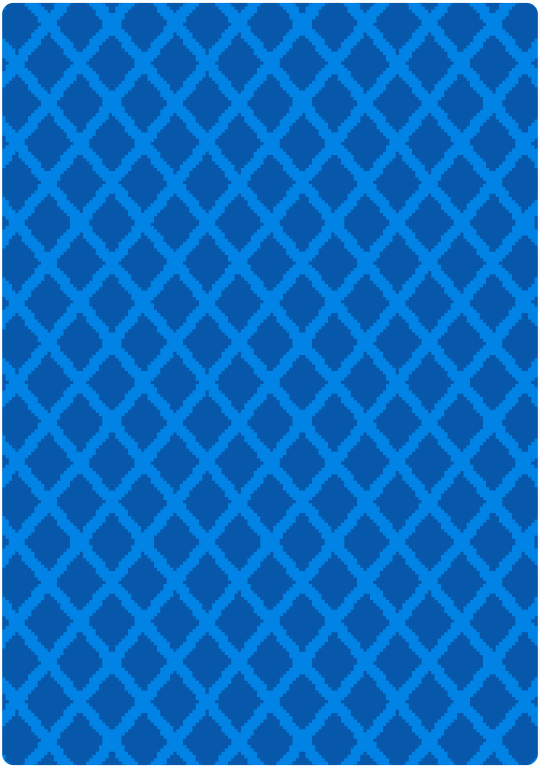
Give the GLSL for this pattern, as a WebGL 1 fragment shader.

```glsl
precision highp float;
// A rounded blue card on white, covered by a lattice of diagonal bands that
// leaves dark diamonds. The lattice is sampled on a coarse grid, which gives
// its edges small steps; supersampling smooths the sides of each step.

uniform vec2 u_resolution;

// Lengths are in units of the canvas height, measured from its centre.
const vec2  DIAMOND_PERIOD = vec2(0.0827, 0.1039);
const vec2  LATTICE_CENTER = vec2(0.0008, 0.0020);
const float BAND_WIDTH     = 0.235;   // share of one diagonal period
const float STEP_SIZE      = 0.0042;  // grid cell that makes the stepped edge
const vec2  CARD_MARGIN    = vec2(0.0028, 0.0038);
const float CORNER_RADIUS  = 0.0145;
const int   SAMPLES        = 4;       // per axis

const vec3 DIAMOND_COLOR = vec3(0.027, 0.347, 0.670);
const vec3 BAND_COLOR    = vec3(0.000, 0.514, 0.894);
const vec3 PAPER_COLOR   = vec3(0.985, 0.992, 1.000);

float roundedBox(vec2 p, vec2 halfSize, float radius) {
  vec2 q = abs(p) - halfSize + radius;
  return length(max(q, 0.0)) + min(max(q.x, q.y), 0.0) - radius;
}

// 1 on the diagonal bands, 0 inside the diamonds.
float lattice(vec2 p) {
  vec2 cell = (floor(p / STEP_SIZE) + 0.5) * STEP_SIZE;
  vec2 q = (cell - LATTICE_CENTER) / DIAMOND_PERIOD;
  vec2 diagonal = vec2(q.x + q.y, q.x - q.y);
  vec2 offset = abs(fract(diagonal + 0.5) - 0.5);
  return 1.0 - step(0.5 * BAND_WIDTH, min(offset.x, offset.y));
}

void main() {
  float pixel = 1.0 / u_resolution.y;
  vec2 p = (gl_FragCoord.xy - 0.5 * u_resolution) * pixel;

  // Band coverage of this pixel
  float band = 0.0;
  for (int i = 0; i < SAMPLES; i++) {
    for (int j = 0; j < SAMPLES; j++) {
      vec2 jitter = (vec2(float(i), float(j)) + 0.5) / float(SAMPLES) - 0.5;
      band += lattice(p + jitter * pixel);
    }
  }
  band /= float(SAMPLES * SAMPLES);

  // Card outline over the paper
  vec2 halfCard = 0.5 * u_resolution * pixel - CARD_MARGIN;
  float edge = roundedBox(p, halfCard, CORNER_RADIUS);
  float card = clamp(0.5 - edge / pixel, 0.0, 1.0);

  vec3 color = mix(DIAMOND_COLOR, BAND_COLOR, band);
  gl_FragColor = vec4(mix(PAPER_COLOR, color, card), 1.0);
}
```
